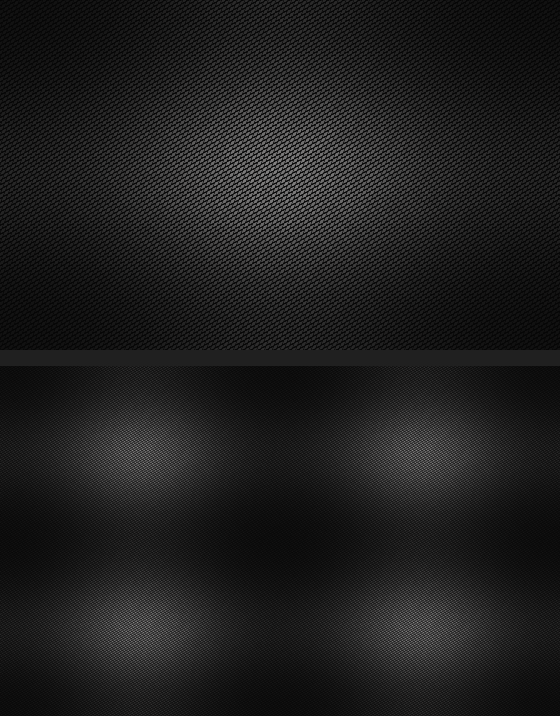
Top: one tile. Bottom: repeated 2 by 2.
Write a Shadertoy shader that draws this pattern.

```glsl
const float PI = 3.14159265;
const float COLUMNS = 144.0;     // threads across
const float ROWS = 60.0;         // dashes down each thread
const float STEPS = 2.0;         // threads per weave repeat
const float LEAN = 36.0;         // threads crossed from bottom to top, a multiple of STEPS
const float DASH_HALF = 0.34;    // half length of a dash, in rows
const float THREAD_HALF = 0.40;  // half width of a thread, in columns
const float TIP_SLANT = 0.34;    // slope of the dash ends
const float GROOVE = 0.14;       // brightness left between threads
const float WEAR = 0.12;         // brightness spread between dashes
const vec2 FALLOFF = vec2(1.25, 1.10);
const vec3 GAP_DARK = vec3(0.022);
const vec3 GAP_LIT = vec3(0.016);
const vec3 THREAD_COLOR = vec3(0.475, 0.470, 0.470);

float hash(vec2 p) {
    return fract(sin(dot(p, vec2(127.1, 311.7))) * 43758.55);
}

// Identifies a dash so that it stays the same across the canvas edges
vec2 wrapDash(float column, float row) {
    float height = STEPS * row + column;
    float turns = floor(height / (STEPS * ROWS));
    return vec2(mod(column + LEAN * turns, COLUMNS), height - turns * STEPS * ROWS);
}

// Coverage of a band around zero, softened by the given width
float band(float x, float halfWidth, float soft) {
    return 1.0 - smoothstep(halfWidth - soft, halfWidth + soft, abs(x));
}

// Brightness of the leaning, staggered threads
float weave(vec2 uv, vec2 pixel) {
    float across = uv.x * COLUMNS - uv.y * LEAN;
    float column = floor(across);
    float side = across - column - 0.5;

    // Each thread is lifted by one step against its neighbour
    float along = uv.y * ROWS - column / STEPS - TIP_SLANT * side;
    float row = floor(along);
    float end = along - row - 0.5;

    float dash = band(end, DASH_HALF, max(0.08, 0.5 * pixel.y * ROWS));
    float thread = band(side, THREAD_HALF, max(0.12, 0.5 * pixel.x * COLUMNS));
    float shade = 1.0 - WEAR * hash(wrapDash(column, row));
    return dash * mix(GROOVE, 1.0, thread) * shade;
}

// Soft central glow, periodic in both directions
float glow(vec2 uv) {
    vec2 s = sin(PI * (uv - 0.5));
    return exp(-dot(FALLOFF, s * s));
}

void mainImage(out vec4 fragColor, in vec2 fragCoord) {
    vec2 uv = fragCoord / iResolution.xy;
    float light = glow(uv);
    vec3 color = GAP_DARK + light * GAP_LIT;
    color += THREAD_COLOR * light * weave(uv, 1.0 / iResolution.xy);
    fragColor = vec4(color, 1.0);
}
```
